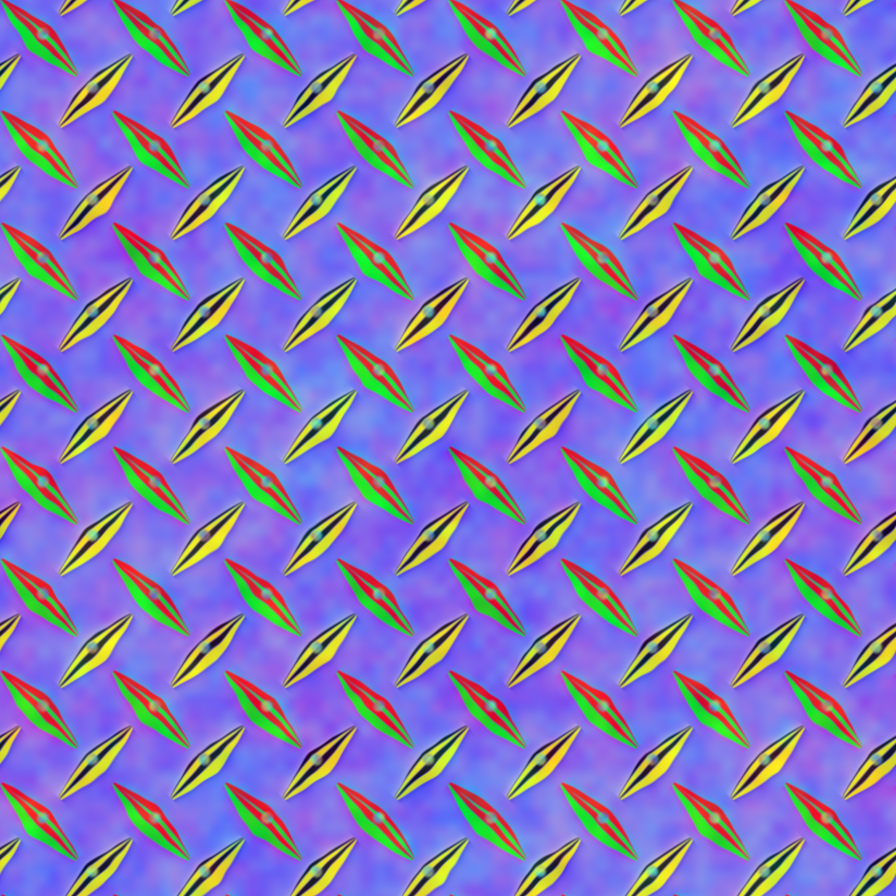
Write a Shadertoy shader that draws this texture map.

```glsl
// Tangent-space normal map of worn diamond tread plate. Two crossed, creased
// lugs repeat in every cell; each is a tapered profile whose facets tilt the
// surface, over flat metal roughened with wrapping value noise.

const float CELLS = 8.0;
const vec3 FLAT_COLOR = vec3(0.50, 0.44, 0.93);
const vec3 BOSS_COLOR = vec3(0.52, 0.70, 0.66);

float hash(vec2 p) {
    vec3 q = fract(p.xyx * vec3(0.1031, 0.1030, 0.0973));
    q += dot(q, q.yzx + 33.33);
    return fract((q.x + q.y) * q.z);
}

// Value noise that wraps after one unit of uv.
float noise(vec2 uv, float period) {
    vec2 p = uv * period;
    vec2 i = floor(p);
    vec2 f = p - i;
    f = f * f * (3.0 - 2.0 * f);
    vec2 a = mod(i, period);
    vec2 b = mod(i + 1.0, period);
    return mix(mix(hash(a), hash(vec2(b.x, a.y)), f.x),
               mix(hash(vec2(a.x, b.y)), hash(b), f.x), f.y);
}

// Random surface tilt, centred on zero.
vec2 dents(vec2 uv, float period) {
    return vec2(noise(uv, period), noise(uv + 0.37, period)) - 0.5;
}

// Smooth step of fixed softness around an edge.
float rise(float edge, float x, float soft) {
    return smoothstep(edge - soft, edge + soft, x);
}

// Facing of the facets across a lug: +1 upper side, -1 lower side.
float facets(float t, float crest, float soft) {
    return -1.0 + 2.0 * (rise(-0.2, t, soft)
                       - rise(min(0.3, crest), t, soft)
                       + rise(crest, t, soft));
}

// One lug per cell: xy = tilt, z = coverage, w = central boss.
vec4 lug(vec2 cell, vec2 center, vec2 axis, vec2 size, vec2 crest,
         float wear, float pixel) {
    vec2 q = fract(cell - center + 0.5) - 0.5;
    vec2 normal = vec2(-axis.y, axis.x);
    normal *= sign(normal.y);
    float u = dot(q, axis) / size.x;
    float w = dot(q, normal);
    float soft = max(0.014, pixel);

    // Tapered outline with blunt tips
    float halfWidth = 0.018 + size.y * (1.0 - pow(min(abs(u), 1.0), 1.35));
    halfWidth *= 1.0 + 0.25 * wear;
    float dist = abs(w) - halfWidth;
    float ends = 1.0 - rise(1.0, abs(u), soft / size.x);
    float cover = (1.0 - rise(0.0, dist, soft)) * ends;

    // Creased facets, with an opposite tilt in the fillet outside
    float t = w / halfWidth + 0.2 * wear;
    float facing = facets(t, crest.x + crest.y * u, max(0.1, soft / halfWidth));
    float fillet = -clamp(w / 0.02, -1.0, 1.0) * 0.5
                 * exp(-max(dist, 0.0) / 0.03) * ends;
    vec2 tilt = normal * mix(fillet, facing, cover);

    // Small worn boss beside the crease
    vec2 b = vec2(u * size.x, w - 0.4 * size.y);
    float boss = (1.0 - rise(0.05, length(b), 0.022)) * cover;
    return vec4(tilt.x, -tilt.y, cover, boss);
}

void mainImage(out vec4 fragColor, in vec2 fragCoord) {
    vec2 uv = fragCoord / iResolution.xy;
    vec2 cell = uv * CELLS;
    float pixel = CELLS / min(iResolution.x, iResolution.y);
    float wear = noise(uv + 0.61, CELLS * 7.0) - 0.5;

    // Two lugs on opposite diagonals
    const float D = 0.7071;
    vec4 falling = lug(cell, vec2(0.35, 0.665), vec2(D, -D),
                       vec2(0.48, 0.117), vec2(0.55, 0.3), wear, pixel);
    vec4 rising = lug(cell, vec2(0.854, 0.19), vec2(D, D),
                      vec2(0.455, 0.1), vec2(0.77, -0.15), wear, pixel);
    vec2 tilt = falling.xy * (1.0 - rising.z) + rising.xy * (1.0 - falling.z);
    float cover = max(falling.z, rising.z);
    float boss = max(falling.w, rising.w);

    // Broad waves, hammered dents and fine grain
    vec2 rough = 0.10 * dents(uv, CELLS)
               + 0.17 * dents(uv + 0.13, CELLS * 4.0)
               + 0.10 * dents(uv + 0.29, CELLS * 9.0);

    // Encode tilt in red and green, steepness in blue
    vec3 color = FLAT_COLOR;
    color.rg += 0.54 * tilt + rough;
    color.g += 0.06 * cover;
    float steep = dot(tilt, tilt);
    color.b -= mix(0.45 * steep, 0.5 + 0.27 * steep, cover) + 0.3 * rough.x;

    // Speckled boss
    vec2 speck = dents(uv + 0.47, CELLS * 16.0);
    vec3 bossColor = BOSS_COLOR + vec3(speck, -speck.x) * 0.6;
    color = mix(color, bossColor, 0.75 * boss);
    fragColor = vec4(clamp(color, 0.0, 1.0), 1.0);
}
```
